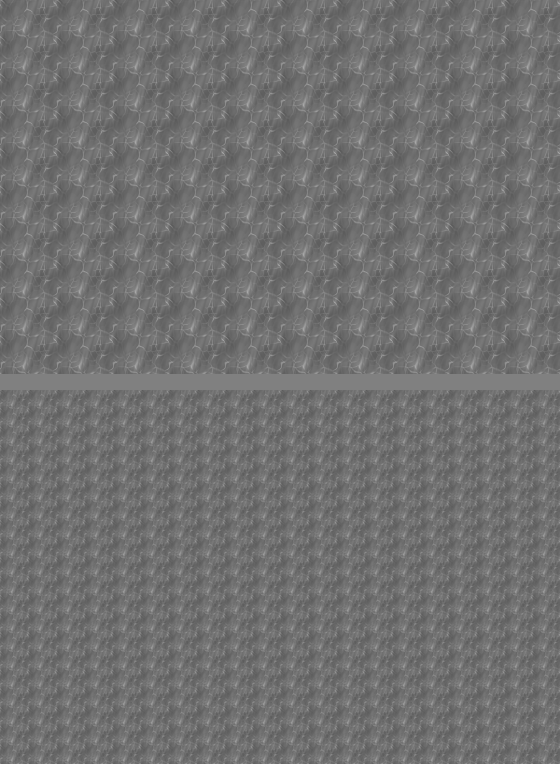
Top, the tile; bottom, the same tile 2 across and 2 down.
Write a Shadertoy shader that draws this texture.

```glsl
const vec2 REPEATS = vec2(10.0, 10.0);
const vec2 PLATES = vec2(4.0, 2.0);     // stone plates inside one repeat
const vec2 CHIPS = vec2(7.0, 5.0);      // smaller broken chips
const float BASE_GREY = 0.414;

float hash(vec2 p) {
    return fract(sin(dot(p, vec2(127.1, 311.7))) * 43758.5);
}

vec2 hash2(vec2 p) {
    return vec2(hash(p), hash(p + 19.7));
}

// Wrapping value noise; a whole-number shear leans it to the right
float noise(vec2 p, vec2 period, float shear, float seed) {
    p = vec2(p.x * period.x - shear * p.y, p.y * period.y);
    vec2 i = floor(p), f = fract(p);
    f = f * f * (3.0 - 2.0 * f);
    // Crossing a repeat upwards moves the sheared grid sideways
    vec2 band = floor((vec2(i.y, i.y + 1.0) + 0.5) / period.y);
    vec4 x = mod(vec4(i.x, i.x + 1.0, i.x, i.x + 1.0) + shear * band.xxyy, period.x);
    vec2 y = vec2(i.y, i.y + 1.0) - band * period.y;
    float low = mix(hash(vec2(x.x, y.x) + seed), hash(vec2(x.y, y.x) + seed), f.x);
    float high = mix(hash(vec2(x.z, y.y) + seed), hash(vec2(x.w, y.y) + seed), f.x);
    return mix(low, high, f.y);
}

vec2 plateOffset(vec2 cell, vec2 period, float seed) {
    return 0.12 + 0.76 * hash2(mod(cell, period) + seed);
}

// Wrapping Voronoi: x = distance to the nearest border, y = random plate value
vec2 plates(vec2 p, vec2 period, float seed) {
    vec2 i = floor(p), f = fract(p);
    vec2 nearest = vec2(0.0), nearestCell = vec2(0.0);
    float best = 1e3;
    for (int y = -1; y <= 1; y++)
    for (int x = -1; x <= 1; x++) {
        vec2 cell = vec2(x, y);
        vec2 d = cell + plateOffset(i + cell, period, seed) - f;
        if (dot(d, d) < best) {
            best = dot(d, d);
            nearest = d;
            nearestCell = cell;
        }
    }
    float border = 1e3;
    for (int y = -2; y <= 2; y++)
    for (int x = -2; x <= 2; x++) {
        vec2 cell = nearestCell + vec2(x, y);
        vec2 d = cell + plateOffset(i + cell, period, seed) - f;
        vec2 gap = d - nearest;
        if (dot(gap, gap) > 1e-4)
            border = min(border, dot(0.5 * (d + nearest), normalize(gap)));
    }
    return vec2(border, hash(mod(i + nearestCell, period) + seed + 4.0));
}

// Soft slanted spot, measured to its closest wrapped copy
float spot(vec2 p, vec2 centre, vec2 radius, float slant) {
    vec2 d = fract(p - centre + 0.5) - 0.5;
    d.x -= slant * d.y;
    d /= radius;
    return exp(-dot(d, d));
}

float vein(float border, float width) {
    return 1.0 - smoothstep(0.0, width, border);
}

float stone(vec2 p) {
    // Bend the outlines
    vec2 bend = vec2(noise(p, vec2(9.0, 6.0), 0.0, 1.0),
                     noise(p, vec2(9.0, 6.0), 0.0, 31.0)) - 0.5;
    vec2 q = p + vec2(0.08, 0.12) * bend;
    vec2 plate = plates(q * PLATES, PLATES, 13.0);
    vec2 chip = plates(q * CHIPS, CHIPS, 29.0);

    // Steep brushed grain and broad mottling
    float grain = noise(p, vec2(16.0, 3.0), 3.0, 5.0);
    float fineGrain = noise(p, vec2(28.0, 4.0), 5.0, 11.0);
    float mottle = noise(p, vec2(5.0, 3.0), 0.0, 23.0);
    float grey = BASE_GREY + 0.055 * (grain - 0.5) + 0.05 * (fineGrain - 0.5)
               + 0.05 * (mottle - 0.5) + 0.03 * (plate.y - 0.5) + 0.025 * (chip.y - 0.5);

    // Two staggered pale streaks, each beside a dark oval hollow
    float worn = spot(p, vec2(0.47, 0.30), vec2(0.07, 0.21), 0.25)
               + 0.9 * spot(p, vec2(0.965, 0.82), vec2(0.065, 0.20), 0.25);
    float hollow = spot(p, vec2(0.11, 0.68), vec2(0.12, 0.24), 0.08)
                 + 0.8 * spot(p, vec2(0.62, 0.29), vec2(0.10, 0.21), 0.08);
    grey += worn * (0.03 + 0.14 * fineGrain) - 0.04 * hollow;

    // Sparse broken veins, strongest outside the hollows
    float breaks = smoothstep(0.45, 0.85, noise(p, vec2(12.0, 8.0), 2.0, 47.0));
    float chipBreaks = smoothstep(0.5, 0.9, noise(p, vec2(8.0, 6.0), 1.0, 61.0));
    float burst = spot(p, vec2(0.21, 0.11), vec2(0.14, 0.16), 0.3);
    float flank = smoothstep(0.03, 0.08, plate.x) * vein(plate.x, 0.2);
    grey += vein(plate.x, 0.06) * (0.012 + 0.15 * breaks + 0.08 * burst) - 0.02 * flank;
    grey += vein(chip.x, 0.1) * (0.11 * chipBreaks + 0.06 * burst) * (1.0 - 0.8 * hollow);
    return grey;
}

void mainImage(out vec4 fragColor, in vec2 fragCoord) {
    // Four samples smooth the fine veins
    float grey = 0.0;
    for (int k = 0; k < 4; k++) {
        vec2 shift = vec2(k % 2, k / 2) * 0.5 - 0.25;
        grey += 0.25 * stone((fragCoord + shift) / iResolution.xy * REPEATS);
    }
    fragColor = vec4(vec3(grey), 1.0);
}
```
